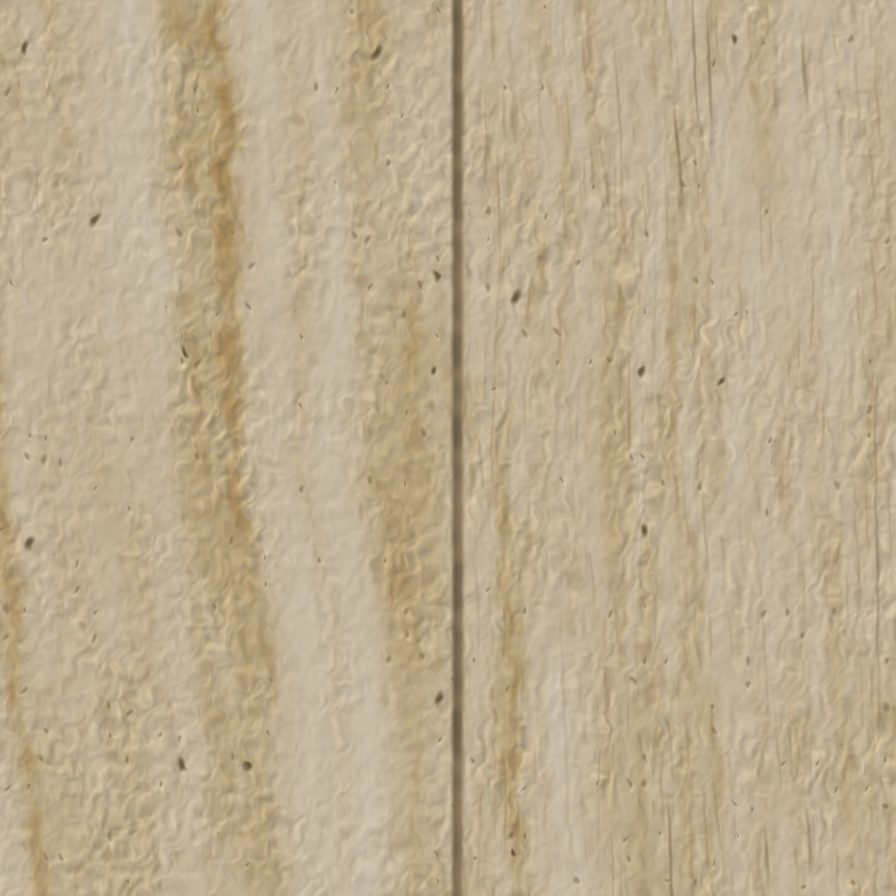
A three.js fragment shader for this texture:

```glsl
// Two planks of vein-cut travertine meeting at a dark vertical joint.
// Sheared noise and soft bands set the mineral tone; embossed noise makes
// the grain, hashed cells the pits, and noise contours the fibres and cracks.

varying vec2 vUv;

const vec3 PALE  = vec3(0.782, 0.735, 0.655);
const vec3 CREAM = vec3(0.757, 0.698, 0.590);
const vec3 TAN   = vec3(0.718, 0.645, 0.505);
const vec3 OCHRE = vec3(0.650, 0.540, 0.360);
const vec3 FLECK = vec3(0.590, 0.495, 0.345);
const vec3 CRACK = vec3(0.460, 0.385, 0.265);
const vec3 PIT   = vec3(0.360, 0.300, 0.200);
const vec3 JOINT = vec3(0.465, 0.405, 0.305);

const float JOINT_X = 0.511;
const float JOINT_HALF_WIDTH = 0.0058;
const float EDGE_SOFTNESS = 0.0038;
const float SHEAR = 0.07;          // sideways drift of the bands
const float GRAIN_CONTRAST = 0.15;
const float FLECK_STRENGTH = 0.38;
const float FIBRE_STRENGTH = 0.42;
const float CRACK_STRENGTH = 0.55;

float hash(vec2 p) {
  vec3 q = fract(vec3(p.xyx) * 0.1031);
  q += dot(q, q.yzx + 33.33);
  return fract((q.x + q.y) * q.z);
}

float noise(vec2 p) {
  vec2 i = floor(p);
  vec2 f = fract(p);
  f = f * f * (3.0 - 2.0 * f);
  return mix(mix(hash(i), hash(i + vec2(1.0, 0.0)), f.x),
             mix(hash(i + vec2(0.0, 1.0)), hash(i + 1.0), f.x), f.y);
}

float fbm(vec2 p) {
  float sum = 0.0;
  float amp = 0.533;
  for (int i = 0; i < 4; i++) {
    sum += amp * noise(p);
    p = p * 2.03 + 17.3;
    amp *= 0.5;
  }
  return sum;
}

float band(float u, float center, float width) {
  float d = (u - center) / width;
  return exp(-d * d);
}

// Noise lit from the upper left, giving small worm-like ridges.
float emboss(vec2 p) {
  return noise(p) - noise(p + vec2(0.5, -0.45));
}

// Soft line of even width along a noise contour, broken into dashes.
float hairline(vec2 p, vec2 freq, float halfWidth) {
  vec2 q = p * freq;
  float n = noise(q);
  float slope = abs(noise(q + vec2(0.1, 0.0)) - n) * 10.0;
  float dist = abs(n - 0.5) / (max(slope, 0.3) * freq.x);
  float dash = smoothstep(0.4, 0.8, noise(q * vec2(0.6, 2.3) + 11.0));
  return (1.0 - smoothstep(0.0, halfWidth, dist)) * dash * smoothstep(0.25, 0.7, slope);
}

// x: dark hollow, y: bright lower rim; one elongated pit per chosen cell.
vec2 pits(vec2 p, vec2 cells, float chance, float radius) {
  vec2 id = floor(p * cells);
  vec2 jitter = vec2(hash(id + 3.7), hash(id + 9.2));
  vec2 d = p - (id + 0.3 + 0.4 * jitter) / cells;
  d.x += (jitter.y - 0.5) * d.y;
  d.y *= 0.6;
  float r = radius * (0.5 + 0.5 * hash(id + 21.4));
  float on = step(hash(id + 5.1), chance);
  float hollow = 1.0 - smoothstep(0.2 * r, 1.3 * r, length(d));
  float rim = 1.0 - smoothstep(0.3 * r, 1.5 * r, length(d + vec2(-0.5, 0.8) * r));
  return on * vec2(hollow, rim * (1.0 - hollow));
}

// Mineral tone: 0 is pale, 1 is deep ochre.
float mineralTone(float u, float y, float right) {
  float broad = fbm(vec2(u * 13.0, y * 1.7 + right * 31.0)) - 0.5;
  float streak = fbm(vec2((u - 0.035 * right * y) * 58.0, y * 6.0 + 7.0)) - 0.5;
  float blotch = 0.1 + 1.8 * fbm(vec2(u * 60.0, y * 26.0));
  float tone = 0.335 + mix(0.55, 0.35, right) * broad + mix(0.36, 0.62, right) * streak;

  float stain = (0.22 + 0.24 * smoothstep(0.2, 0.55, y)) * band(u, 0.302, 0.015);
  stain += 0.24 * band(u, 0.262, 0.026);
  stain += 0.34 * band(u, 0.040, 0.012) * (1.0 - smoothstep(0.6, 0.75, y));
  stain += 0.32 * band(u, 0.470, 0.030) * smoothstep(0.8, 0.95, y);
  stain += 0.36 * band(u, 0.508, 0.017) * band(y, 0.53, 0.15);
  stain += 0.30 * band(u, 0.466, 0.022) * band(y, 0.37, 0.18);
  stain += 0.36 * band(u, 0.592, 0.018) * (1.0 - smoothstep(0.38, 0.55, y));

  float wash = 0.30 * band(u, 0.200, 0.040) * smoothstep(0.3, 0.8, y);
  wash += 0.26 * band(u, 0.420, 0.022) + 0.16 * band(u, 0.350, 0.022);
  wash += 0.28 * band(u, 0.640, 0.022) * (1.0 - smoothstep(0.2, 0.4, y));
  wash += 0.22 * band(u, 0.975, 0.025) * band(y, 0.65, 0.15);
  return tone + stain * blotch - wash;
}

vec3 mineralColor(float t) {
  vec3 c = mix(PALE, CREAM, smoothstep(0.0, 0.36, t));
  c = mix(c, TAN, smoothstep(0.30, 0.62, t));
  return mix(c, OCHRE, smoothstep(0.56, 1.0, t));
}

void main() {
  vec2 p = vUv;
  float right = step(JOINT_X, p.x);

  // Bent band coordinate with ragged edges
  float bend = p.x + SHEAR * p.y + 0.020 * (noise(p * vec2(3.0, 4.0)) - 0.5);
  float u = bend + 0.012 * (noise(p * vec2(50.0, 32.0)) - 0.5);
  u += 0.008 * (noise(p * vec2(95.0, 75.0)) - 0.5);
  float tone = mineralTone(u, p.y, right);
  float veined = smoothstep(0.1, 0.55, tone);
  vec3 color = mineralColor(tone);

  // Clumped grain, longer along the veins on the right plank
  vec2 warp = vec2(noise(p * 65.0), noise(p * 65.0 + 50.0)) - 0.5;
  vec2 g = p + 0.009 * warp;
  vec2 stretch = mix(vec2(110.0, 82.0), vec2(140.0, 50.0), right);
  float grain = emboss(g * stretch) + 0.7 * emboss(g * vec2(200.0, 150.0) + 40.0);
  float clump = 0.45 + 1.1 * noise(p * vec2(24.0, 13.0) + 5.0);
  color *= 1.0 + GRAIN_CONTRAST * (0.5 + 0.55 * veined) * clump * grain;

  // Soft brown flecks in the veined stone
  float fleck = noise(g * stretch * vec2(1.0, 0.8) + 70.0) * (0.6 + 0.4 * noise(p * 40.0));
  color = mix(color, FLECK, FLECK_STRENGTH * veined * smoothstep(0.5, 0.85, fleck));

  // Soft fibres: curls on the left plank, upright dashes on the right
  vec2 lean = vec2(bend - 0.045 * p.y + 0.15 * (u - bend), p.y);
  float curls = hairline(g, vec2(62.0, 40.0), 0.0034) * smoothstep(0.35, 0.7, clump - 0.4);
  float dashes = max(hairline(lean, vec2(85.0, 9.0), 0.0036),
                     hairline(lean + 5.7, vec2(60.0, 14.0), 0.0036));
  float fibre = mix(0.9 * curls * veined, dashes * (0.4 + 0.6 * veined), right);
  color = mix(color, FLECK, FIBRE_STRENGTH * fibre);

  // Thin broken cracks
  float zone = right * smoothstep(0.60, 0.75, p.x);
  float patchy = smoothstep(0.35, 0.7, noise(p * vec2(9.0, 4.0) + 2.0));
  float crack = hairline(lean + 1.3, vec2(46.0, 4.5), 0.0036);
  color = mix(color, CRACK, CRACK_STRENGTH * zone * patchy * crack);

  // Small clustered pits and a few larger ones
  vec2 q = p + 0.004 * (vec2(noise(p * 130.0), noise(p * 130.0 + 50.0)) - 0.5);
  vec2 small = pits(q, vec2(52.0, 36.0), 0.01 + 0.13 * veined, 0.0037);
  vec2 large = pits(q, vec2(13.0, 11.0), 0.09, 0.0060);
  color = mix(color, CRACK, 0.5 * small.x);
  color = mix(color, PIT, 0.85 * large.x);
  color += 0.045 * small.y + 0.03 * large.y;

  // Joint with worn edges and uneven shade
  float across = p.x - JOINT_X + 0.001 * (noise(vec2(4.0, p.y * 70.0)) - 0.5);
  float joint = 1.0 - smoothstep(JOINT_HALF_WIDTH - EDGE_SOFTNESS,
                                 JOINT_HALF_WIDTH + EDGE_SOFTNESS, abs(across));
  float shade = 0.88 + 0.24 * noise(vec2(8.0, p.y * 55.0)) + 25.0 * across;
  color = mix(color, JOINT * shade, 0.95 * joint);

  gl_FragColor = vec4(color, 1.0);
}
```
